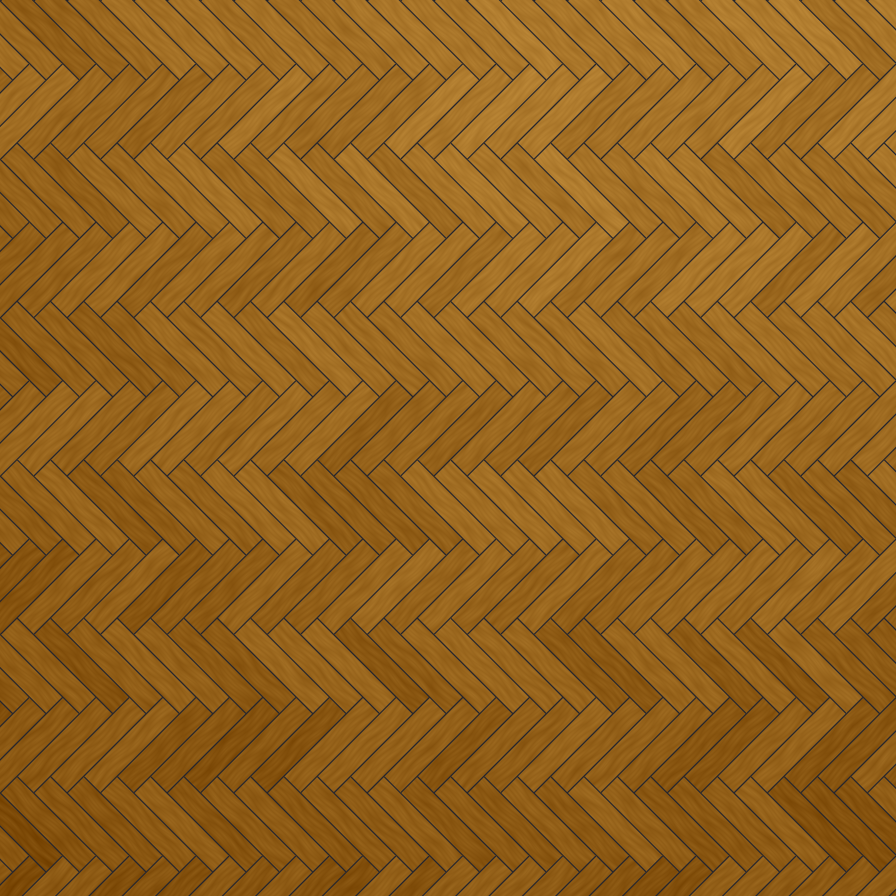
Reproduce this texture procedurally as a Shadertoy shader.

```glsl
// Herringbone parquet laid at 45 degrees: two families of planks placed on a
// rectangular lattice, each found by rounding in rotated coordinates. Planks get
// a random tone, streaky cellular grain, thin dark seams and a light from above.

#define PLANK_LENGTH (1.0 / 8.0)
#define PLANK_WIDTH (1.0 / 38.0)
#define FOLD_CORNER vec2(0.4423, 0.5755)
#define SEAM_WIDTH 0.0014
#define OAK_COLOR vec3(0.600, 0.398, 0.113)
#define SEAM_COLOR vec3(0.15, 0.15, 0.18)
#define TONE_TINT vec3(1.0, 0.98, 0.76)
#define TONE_SPREAD 0.075
#define GRAIN_STRENGTH 0.075
#define LIGHT_POSITION vec2(0.70, 1.10)
#define LIGHT_FALLOFF 0.145

struct Plank {
    vec2 local; // x along the plank, y across it
    vec3 id;    // lattice column, lattice row, family
};

float hash(vec2 p) {
    return fract(sin(dot(p, vec2(127.1, 311.7))) * 43758.55);
}

// The rising family fills the bands below each fold; the falling one the rest.
Plank findPlank(vec2 q) {
    float period = 2.0 * PLANK_LENGTH;
    float row = ceil((q.x + q.y) / period);
    vec2 p = q - row * PLANK_LENGTH;
    float column = floor(-p.y / PLANK_WIDTH);
    p += column * vec2(-PLANK_WIDTH, PLANK_WIDTH);
    if (p.x <= 0.0 && p.x >= -PLANK_LENGTH)
        return Plank(-p, vec3(column, row, 0.0));

    row = floor((q.x + q.y + PLANK_WIDTH) / period);
    p = q - row * PLANK_LENGTH;
    column = ceil(p.x / PLANK_WIDTH);
    p += column * vec2(-PLANK_WIDTH, PLANK_WIDTH);
    return Plank(vec2(p.y, -p.x), vec3(column, row, 1.0));
}

// Distance to the nearest scattered point
float cellular(vec2 p) {
    vec2 cell = floor(p);
    float nearest = 2.0;
    for (int y = -1; y <= 1; y++)
        for (int x = -1; x <= 1; x++) {
            vec2 c = cell + vec2(x, y);
            vec2 point = c + vec2(hash(c), hash(c + 19.3));
            nearest = min(nearest, distance(p, point));
        }
    return nearest;
}

// Short streaks along the plank, bent slightly, over broader soft bands
float woodGrain(vec2 local, float seed) {
    vec2 p = local / PLANK_WIDTH;
    p.y += 0.06 * sin(2.3 * p.x + 40.0 * seed);
    float streaks = 0.5 - cellular(p * vec2(0.8, 6.0) + floor(200.0 * seed));
    float bands = sin(9.0 * p.y + 1.2 * sin(p.x + 30.0 * seed) + 50.0 * seed);
    return streaks + 0.07 * bands;
}

// Share of a pixel covered by a seam centred on the plank edge
float seamCoverage(float edgeDistance, float pixel) {
    float halfSeam = 0.5 * SEAM_WIDTH;
    float covered = min(halfSeam, edgeDistance + 0.5 * pixel)
                  - max(-halfSeam, edgeDistance - 0.5 * pixel);
    return clamp(covered / pixel, 0.0, 1.0);
}

void mainImage(out vec4 fragColor, in vec2 fragCoord) {
    vec2 uv = fragCoord / iResolution.y;
    vec2 d = uv - FOLD_CORNER;
    Plank plank = findPlank(vec2(d.x + d.y, d.y - d.x) * inversesqrt(2.0));

    // Tone: plank variation, grain and light
    float seed = hash(plank.id.xy + 57.0 * plank.id.z);
    float tone = TONE_SPREAD * (seed - 0.5);
    tone += GRAIN_STRENGTH * woodGrain(plank.local, seed);
    tone += LIGHT_FALLOFF * (0.65 - distance(uv, LIGHT_POSITION));
    vec3 color = OAK_COLOR + tone * TONE_TINT;

    // Seams
    vec2 toEdge = min(plank.local, vec2(PLANK_LENGTH, PLANK_WIDTH) - plank.local);
    float seam = seamCoverage(min(toEdge.x, toEdge.y), 1.0 / iResolution.y);
    color = mix(color, SEAM_COLOR, seam);

    fragColor = vec4(clamp(color, 0.0, 1.0), 1.0);
}
```
